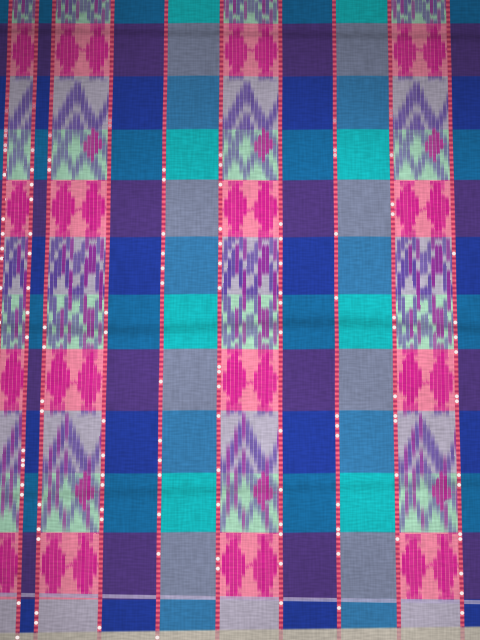
Give the GLSL for this texture, as a WebGL 1 fragment shader.

```glsl
precision highp float;
// Checked silk cloth with ikat warp stripes, red bead lines and a pale hem.
uniform vec2 u_resolution;

#define REPEAT_X 0.349
#define FIRST_STRIPE 0.113
#define FAN 0.085
#define IKAT_END 0.35
#define DARK_END 0.67
#define ROW_A 0.34
#define ROW_B 0.68
#define STRANDS 16.0
#define LINE_HALF 0.0115
#define GLINT_RATE 0.13
#define WEAVE 0.10

float hash(vec2 p) {
  return fract(sin(dot(p, vec2(127.1, 311.7))) * 43758.55);
}

vec2 gradientAt(vec2 p) {
  float a = 6.2832 * hash(p);
  return vec2(cos(a), sin(a));
}

float noise(vec2 p) {
  vec2 i = floor(p), f = fract(p), e = vec2(1.0, 0.0);
  vec2 w = f * f * f * (f * (f * 6.0 - 15.0) + 10.0);
  float a = dot(gradientAt(i), f);
  float b = dot(gradientAt(i + e.xy), f - e.xy);
  float c = dot(gradientAt(i + e.yx), f - e.yx);
  float d = dot(gradientAt(i + 1.0), f - 1.0);
  return mix(mix(a, b, w.x), mix(c, d, w.x), w.y);
}

// Soft band of given half width around zero.
float band(float d, float halfWidth) {
  return 1.0 - smoothstep(halfWidth - 0.04, halfWidth + 0.04, abs(d));
}

// Three weft colours in turn down one repeat.
vec3 weft(float s, vec3 a, vec3 b, vec3 c) {
  float e = 0.006;
  vec3 col = mix(a, b, smoothstep(ROW_A - e, ROW_A + e, s));
  col = mix(col, c, smoothstep(ROW_B - e, ROW_B + e, s));
  return mix(col, a, smoothstep(1.0 - 2.0 * e, 1.0, s));
}

// Stepped ikat strands: x is ink cover, y is the share of magenta.
vec2 ikat(float u, float v) {
  float strand = floor(u * STRANDS), f = fract(u * STRANDS);
  float q = (strand + 0.5) / STRANDS;
  float rnd = hash(vec2(strand, floor(v)));
  float s = fract(v) + 0.035 * (rnd - 0.5) + 0.012 * noise(vec2(u * 120.0, v * 9.0));
  float m = abs(fract(q * 2.0) - 0.5) * 2.0;
  float w = abs(fract(s + 0.33) - 0.5) * 2.0;
  // Dense repeat: spindle, open chevron and eye.
  float spindle = band(w + 0.4 * m, 0.36);
  float chevron = band(w - 0.5 * m - 0.2, 0.13);
  float eye = band(1.0 - w + 0.62 * m - 0.45, 0.17);
  float dense = max(max(spindle, 0.8 * chevron), eye);
  // Sparse repeat: branching strands and a single lozenge.
  float wide = abs(q * 2.0 - 0.85);
  float branch = max(band(s - 0.42 - 0.38 * wide, 0.07), band(s - 0.62 - 0.42 * wide, 0.07));
  branch = max(branch, band(s - 0.95 + 0.4 * wide, 0.05));
  float lozenge = 1.0 - smoothstep(0.85, 1.1, abs(q - 0.72) / 0.19 + abs(s - 0.77) / 0.11);
  float sparse = step(mod(floor(v), 2.0), 0.5) * smoothstep(0.33, 0.39, fract(v));
  float ink = mix(dense, max(0.85 * branch, lozenge), sparse);
  float edge = smoothstep(0.0, 0.22, f) * smoothstep(0.0, 0.22, 1.0 - f);
  float hot = max(max(spindle, lozenge * sparse), 0.6 * step(0.7, rnd));
  return vec2(ink * mix(0.55, 1.0, edge) * (0.8 + 0.2 * rnd), hot);
}

void main() {
  vec2 p = gl_FragCoord.xy / u_resolution;
  float px = 1.5 / u_resolution.y;
  float t = 1.0 - p.y;

  // Cloth coordinates: stripes fan out and rows grow toward the bottom.
  float x = 0.573 + (p.x - 0.573) / (1.0 + FAN * t) + 0.0015 * noise(vec2(3.0, t * 7.0));
  float drop = t - 0.2826 + 0.0015 * noise(vec2(p.x * 6.0, 2.0));
  float v = 1.0 + drop / (0.2542 + 0.0386 * drop);
  float s = fract(v);
  float c = (x - FIRST_STRIPE) / REPEAT_X, f = fract(c);

  // Column kind, with a narrow ikat stripe at the left selvage.
  float left = step(c, 0.0);
  float isIkat = mix(step(f, IKAT_END), step(-0.26, c) * step(c, -0.1), left);
  float isLight = (1.0 - left) * step(DARK_END, f);
  float u = mix(f, c + 0.26, left) / IKAT_END;
  float lineDist = min(min(f, 1.0 - f), min(abs(f - IKAT_END), abs(f - DARK_END)));
  lineDist = mix(lineDist, min(abs(c), min(abs(c + 0.1), abs(c + 0.26))), left);

  vec3 dark = weft(s, vec3(0.30, 0.21, 0.47), vec3(0.13, 0.22, 0.58), vec3(0.09, 0.40, 0.60));
  vec3 light = weft(s, vec3(0.47, 0.50, 0.60), vec3(0.20, 0.46, 0.65), vec3(0.08, 0.69, 0.71));
  vec3 pale = weft(s, vec3(0.93, 0.52, 0.62), vec3(0.69, 0.66, 0.73), vec3(0.64, 0.82, 0.71));
  vec3 dye = weft(s, vec3(0.80, 0.20, 0.55), vec3(0.34, 0.24, 0.60), vec3(0.42, 0.36, 0.62));
  vec2 pattern = ikat(u, v);
  float hem = t - 0.935 - 0.012 * (p.x - 0.5);
  dye = mix(dye, vec3(0.80, 0.10, 0.54), 0.75 * pattern.y);
  pale = mix(pale, dye, pattern.x * (1.0 - smoothstep(-px, px, hem)));
  vec3 col = mix(mix(dark, light, isLight), pale, isIkat);

  // Pale hem line and cream edge.
  col = mix(col, vec3(0.70, 0.66, 0.78), 0.8 * (1.0 - smoothstep(0.002, 0.002 + px, abs(hem))));
  float cream = smoothstep(-px, px, t - 0.984 + 0.010 * (p.x - 0.5));
  col = mix(col, vec3(0.74, 0.71, 0.66), cream);

  // Red beaded lines with scattered glints.
  float aa = 1.5 / (u_resolution.x * REPEAT_X);
  float line = 1.0 - smoothstep(LINE_HALF - 0.5 * aa, LINE_HALF + 0.5 * aa, lineDist);
  float bead = 0.5 + 0.5 * cos(6.2832 * t * 130.0);
  col = mix(col, mix(vec3(0.70, 0.20, 0.38), vec3(0.94, 0.40, 0.48), bead), line * (1.0 - 0.7 * cream));
  vec2 cell = vec2(floor(c * 6.0 + 0.5), floor(t * 130.0));
  float lit = step(1.0 - GLINT_RATE, hash(cell + 4.0)) * smoothstep(0.1, 0.3, t);
  float spot = length(vec2(lineDist * REPEAT_X * 0.75, (fract(t * 130.0) - 0.5) / 130.0));

  // Weave, soft folds and uneven light.
  float threads = noise(vec2(p.x * 45.0, t * 330.0)) + 0.7 * noise(vec2(x * 260.0, t * 35.0));
  float fold = exp(-pow((t - 0.048 - 0.01 * p.x) / 0.006, 2.0));
  fold += exp(-pow((t - 0.51 - 0.006 * sin(p.x * 7.0)) / 0.009, 2.0));
  fold += 0.7 * exp(-pow((t - 0.765 + 0.02 * (p.x - 0.5)) / 0.008, 2.0));
  float shade = mix(0.76, 1.04, smoothstep(0.0, 0.36, t)) - 0.10 * smoothstep(0.72, 1.0, t);
  shade *= 1.0 - 0.16 * smoothstep(0.35, 0.0, p.x) - 0.06 * smoothstep(0.8, 1.0, p.x);
  shade *= 1.0 + WEAVE * threads + 0.08 * noise(p * vec2(4.0, 6.0)) - 0.13 * fold;
  col = col * shade + 0.015;
  col = mix(col, vec3(0.97, 0.93, 0.92), lit * (1.0 - smoothstep(0.0018, 0.0018 + px, spot)));
  gl_FragColor = vec4(clamp(col, 0.0, 1.0), 1.0);
}
```
